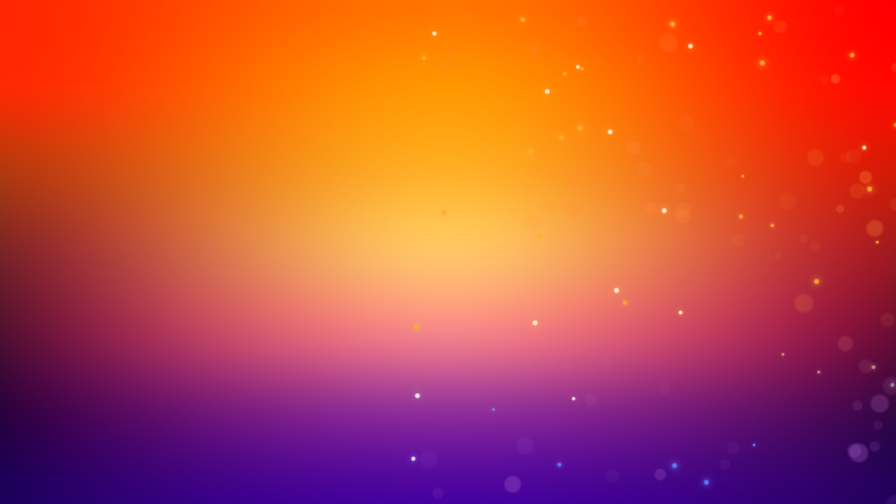
A Shadertoy shader for this background:

```glsl
// Warm sunset backdrop: orange sky over violet, dark at the sides, with drifting bokeh.
// Three vertical colour ramps are blended across the width, then hashed soft discs
// and small bright sparks are scattered over the right half.

#define DISC_COUNT 64
#define SPARK_COUNT 46
#define DISC_RADIUS 0.021
#define SPARK_RADIUS 0.0055
#define SCATTER_WIDTH 0.54
#define GLOW_CENTER vec2(0.495, 0.47)
#define CENTER_FALLOFF vec3(0.9, 1.7, 1.1)

const float PI = 3.14159;

// Ramps run from the top edge to the bottom edge.
const vec3 LEFT_RAMP[7] = vec3[7](
    vec3(1.00, 0.15, 0.00), vec3(1.00, 0.16, 0.01), vec3(0.70, 0.22, 0.05),
    vec3(0.47, 0.14, 0.15), vec3(0.30, 0.06, 0.19), vec3(0.15, 0.00, 0.25),
    vec3(0.10, 0.00, 0.36));
const vec3 CENTER_RAMP[7] = vec3[7](
    vec3(1.00, 0.45, 0.00), vec3(1.00, 0.58, 0.00), vec3(1.00, 0.66, 0.12),
    vec3(1.00, 0.72, 0.35), vec3(0.95, 0.47, 0.50), vec3(0.53, 0.15, 0.60),
    vec3(0.27, 0.00, 0.62));
const vec3 RIGHT_RAMP[7] = vec3[7](
    vec3(1.00, 0.00, 0.00), vec3(1.00, 0.03, 0.00), vec3(0.83, 0.10, 0.02),
    vec3(0.62, 0.10, 0.12), vec3(0.40, 0.05, 0.20), vec3(0.18, 0.02, 0.27),
    vec3(0.13, 0.00, 0.36));

float hash(float n) {
    return fract(sin(n * 12.9898) * 43758.5453);
}

// Catmull-Rom interpolation through the seven ramp colours.
vec3 sampleRamp(vec3 ramp[7], float t) {
    float s = clamp(t, 0.0, 1.0) * 6.0;
    int i = min(int(s), 5);
    float f = s - float(i);
    vec3 a = ramp[max(i - 1, 0)];
    vec3 b = ramp[i];
    vec3 c = ramp[i + 1];
    vec3 d = ramp[min(i + 2, 6)];
    return b + 0.5 * f * (c - a + f * (2.0 * a - 5.0 * b + 4.0 * c - d
             + f * (3.0 * (b - c) + d - a)));
}

vec3 background(vec2 uv, float aspect) {
    float depth = 1.0 - uv.y;
    vec3 side = uv.x < 0.5 ? sampleRamp(LEFT_RAMP, depth) : sampleRamp(RIGHT_RAMP, depth);
    float bell = max(cos(PI * (uv.x - 0.5)), 0.0);
    vec3 color = mix(side, sampleRamp(CENTER_RAMP, depth), pow(vec3(bell), CENTER_FALLOFF));
    vec2 toGlow = (uv - GLOW_CENTER) * vec2(aspect, 1.0);
    return color + vec3(0.0, 0.05, 0.05) * exp(-18.0 * dot(toGlow, toGlow));
}

// Random place, crowding toward the right edge.
vec2 scatter(float seed, float aspect) {
    float x = 1.0 - SCATTER_WIDTH * pow(hash(seed), 1.25);
    return vec2(x * aspect, hash(seed + 0.37));
}

void mainImage(out vec4 fragColor, in vec2 fragCoord) {
    float aspect = iResolution.x / iResolution.y;
    float pixel = 1.0 / iResolution.y;
    vec2 uv = fragCoord / iResolution.xy;
    vec2 p = fragCoord * pixel;
    vec3 color = background(uv, aspect);

    // Faint out-of-focus discs, amber above and lilac below.
    for (int i = 0; i < DISC_COUNT; i++) {
        float seed = float(i) + 3.0;
        vec2 center = scatter(seed, aspect);
        float radius = DISC_RADIUS * mix(0.35, 1.0, hash(seed + 0.61));
        float disc = 1.0 - smoothstep(radius * 0.7, radius + pixel, length(p - center));
        vec3 tint = mix(vec3(0.62, 0.35, 0.75), vec3(1.0, 0.52, 0.22),
                        smoothstep(0.15, 0.45, center.y));
        float alpha = mix(0.08, 0.38, pow(hash(seed + 0.83), 2.0));
        color = mix(color, tint, alpha * disc);
    }

    // Sharp sparks with a thin halo, some of them white.
    for (int i = 0; i < SPARK_COUNT; i++) {
        float seed = float(i) + 101.0;
        vec2 center = scatter(seed, aspect);
        float radius = SPARK_RADIUS * mix(0.35, 1.0, hash(seed + 0.61));
        float dist = length(p - center);
        float core = 1.0 - smoothstep(radius * 0.5, radius + pixel, dist);
        float halo = exp(-dist * dist / (radius * radius * 4.0));
        vec3 tint = mix(vec3(0.40, 0.50, 1.0), vec3(1.0, 0.68, 0.20),
                        smoothstep(0.1, 0.4, center.y));
        float white = step(0.72, hash(seed + 0.83));
        color = mix(color, tint, 0.3 * halo);
        color = mix(color, mix(tint, vec3(1.0, 0.96, 0.92), white), 0.85 * core);
    }

    fragColor = vec4(clamp(color, 0.0, 1.0), 1.0);
}
```
